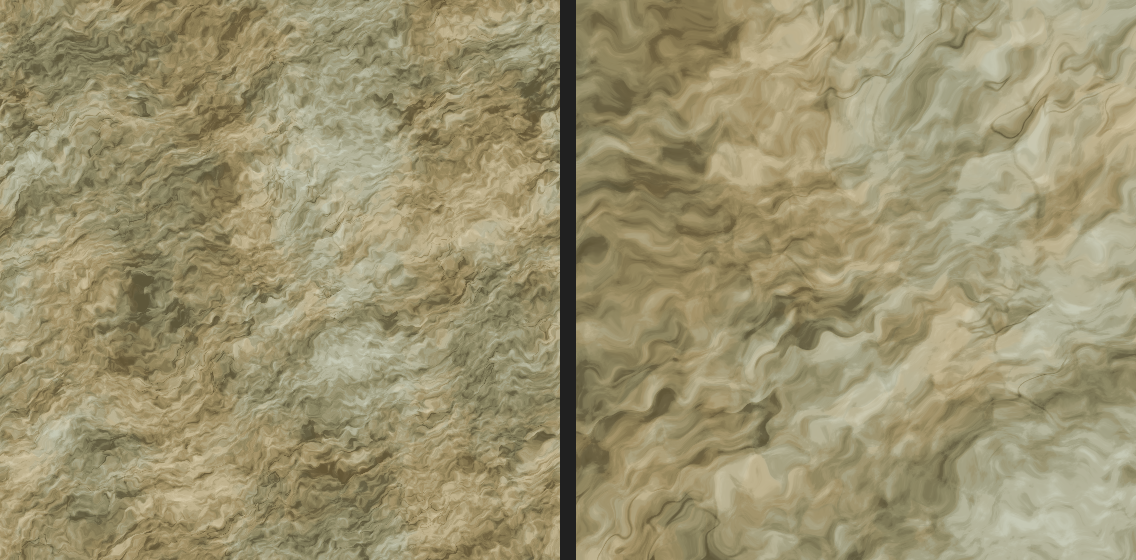
Left: the whole. Right: its middle third, enlarged.
Reproduce this texture procedurally as a three.js fragment shader.

```glsl
varying vec2 vUv;

#define WARP 0.05
#define BROAD 2.0
#define STRATA 1.9
#define RELIEF 7.0
#define CHUNKS 1.1
#define DAUBS 0.75
#define GRAIN 1.3
#define CRACKS 1.3
#define LEDGES 1.7
#define LIGHT vec2(-0.5, 0.85)
#define BALANCE 0.3

vec2 hash2(vec2 p) {
  vec3 h = fract(p.xyx * vec3(0.1031, 0.1030, 0.0973));
  h += dot(h, h.yzx + 33.33);
  return fract((h.xx + h.yz) * h.zy);
}

// Random pair on a lattice that repeats after "period" cells
vec2 latticeHash(vec2 cell, vec2 period) {
  return hash2(floor(mod(cell + 0.5, period)) + period * 1.37);
}

float slope(vec2 cell, vec2 corner, vec2 f, vec2 period) {
  return dot(latticeHash(cell + corner, period) * 2.0 - 1.0, f - corner);
}

float noise(vec2 p, vec2 period) {
  p *= period;
  vec2 i = floor(p), f = p - i;
  vec2 u = f * f * f * (f * (f * 6.0 - 15.0) + 10.0);
  float low = mix(slope(i, vec2(0, 0), f, period), slope(i, vec2(1, 0), f, period), u.x);
  float high = mix(slope(i, vec2(0, 1), f, period), slope(i, vec2(1, 1), f, period), u.x);
  return mix(low, high, u.y);
}

float fbm(vec2 p, vec2 period) {
  float sum = 0.0, gain = 1.0;
  for (int i = 0; i < 5; i++) {
    sum += gain * noise(p, period);
    period *= 2.0;
    gain *= 0.55;
  }
  return sum;
}

// Whole-number rotation: strata rise to the right and still tile
vec2 alongStrata(vec2 p) {
  return vec2(2.0 * p.x + p.y, 2.0 * p.y - p.x);
}

// Broken stone: x = gap to the next piece, y = tone of the piece, z = side facing the light
vec3 pieces(vec2 p, vec2 period) {
  p *= period;
  vec2 cell = floor(p), f = p - cell, toSeed = vec2(0.0);
  float nearest = 8.0, second = 8.0, tone = 0.0;
  for (int y = -1; y <= 1; y++) {
    for (int x = -1; x <= 1; x++) {
      vec2 corner = vec2(float(x), float(y));
      vec2 seed = latticeHash(cell + corner, period);
      vec2 d = f - corner - seed;
      float dist = length(d);
      if (dist < nearest) {
        second = nearest;
        nearest = dist;
        toSeed = d;
        tone = fract(seed.x * 7.0 + seed.y * 13.0) - 0.5;
      } else {
        second = min(second, dist);
      }
    }
  }
  float gap = second - nearest;
  float soft = smoothstep(0.0, 0.12, gap);
  return vec3(gap, tone * soft, dot(toSeed, LIGHT) * soft);
}

float relief(vec2 p) {
  return fbm(alongStrata(p), vec2(3, 5));
}

// Tone in standard deviations, from dark earth to pale stone
vec3 rockColor(float tone) {
  vec3 c = mix(vec3(0.38, 0.34, 0.22), vec3(0.42, 0.38, 0.26), smoothstep(-2.6, -1.65, tone));
  c = mix(c, vec3(0.51, 0.47, 0.33), smoothstep(-1.65, -0.97, tone));
  c = mix(c, vec3(0.57, 0.53, 0.38), smoothstep(-0.97, -0.33, tone));
  c = mix(c, vec3(0.63, 0.58, 0.43), smoothstep(-0.33, 0.27, tone));
  c = mix(c, vec3(0.66, 0.63, 0.50), smoothstep(0.27, 0.82, tone));
  c = mix(c, vec3(0.73, 0.70, 0.58), smoothstep(0.82, 1.6, tone));
  return mix(c, vec3(0.80, 0.78, 0.68), smoothstep(1.7, 3.2, tone));
}

void main() {
  // Bent coordinates, with a ragged fine bend on top
  vec2 bend = vec2(fbm(vUv, vec2(4)), fbm(vUv + 0.37, vec2(5)));
  vec2 ragged = vec2(noise(vUv, vec2(61)), noise(vUv, vec2(67)));
  vec2 p = vUv + WARP * bend + 0.008 * ragged;
  vec2 s = alongStrata(p);

  // Large tones and slanted layers
  float broad = fbm(p + 0.21, vec2(3));
  float rough = smoothstep(-0.2, 0.2, fbm(p + 0.63, vec2(2, 3)));
  float tone = BALANCE + BROAD * broad + STRATA * fbm(s, vec2(2, 4));

  // Side light on the relief
  tone += RELIEF * (relief(p) - relief(p + 0.006 * LIGHT));

  // Chunks, small flakes and brush-like daubs
  vec3 chunk = pieces(s, vec2(4, 6));
  vec3 flake = pieces(s + 0.5 * bend.yx * WARP, vec2(9, 13));
  vec3 daub = pieces(s, vec2(23, 36));
  tone += CHUNKS * mix(0.4, 1.0, rough) * (chunk.y * 0.7 + flake.y + 0.5 * (chunk.z + flake.z));
  tone += DAUBS * (daub.y + 0.3 * daub.z);
  tone += GRAIN * fbm(s, vec2(37, 71));

  // Thin broken cracks
  float fault = fbm(s + 0.43, vec2(2, 5));
  float broken = smoothstep(-0.05, 0.2, noise(p, vec2(7)));
  float crack = (1.0 - smoothstep(0.0, 0.025, abs(fault))) * broken;
  crack += 0.6 * rough * broken * (1.0 - smoothstep(0.0, 0.09, flake.x));
  tone -= CRACKS * crack;

  // Shadows under ledges: one sharp side, one fading side
  float ledge = smoothstep(0.0, 0.03, fault) * (1.0 - smoothstep(0.05, 0.28, fault));
  tone -= LEDGES * ledge * smoothstep(0.02, 0.22, noise(p + 0.11, vec2(5, 6)));

  // Grey-green stone and ochre stain
  float stain = smoothstep(-0.3, 0.3, fbm(p + 0.77, vec2(4)) + 0.3 * daub.y);
  vec3 tint = mix(vec3(0.965, 1.005, 1.04), vec3(1.03, 0.995, 0.95), stain);
  gl_FragColor = vec4(rockColor(tone) * tint, 1.0);
}
```
